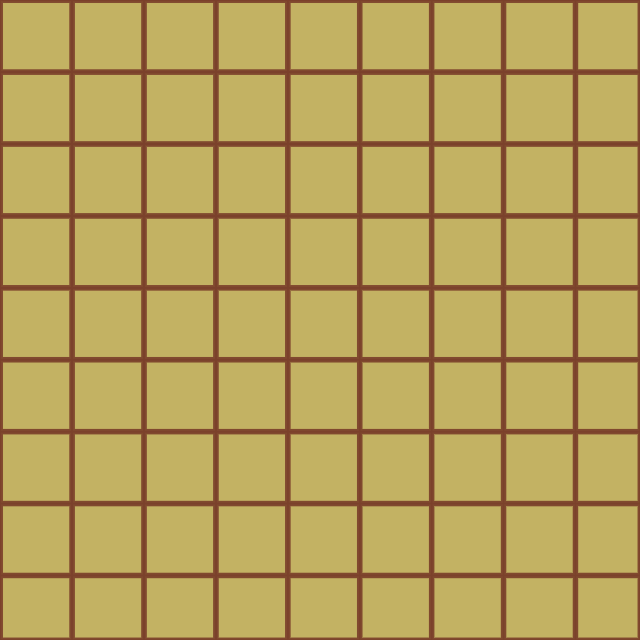
Reproduce this pattern procedurally as a WebGL 2 fragment shader.

```glsl
#version 300 es
precision highp float;
// Square grid of thin russet lines on a plain straw-coloured ground.

uniform vec2 u_resolution;
out vec4 fragColor;

const vec3 STRAW = vec3(0.765, 0.698, 0.388);
const vec3 RUSSET = vec3(0.502, 0.286, 0.182);
const vec3 DARK_RUSSET = vec3(0.482, 0.254, 0.170);

const float REPEATS = 8.9;          // cells across and down
const float LINE_WIDTH = 0.0087;
const float CORE_WIDTH = 0.0030;    // slightly darker middle of each line
const float GRID_OFFSET = 0.0003;
const float END_LINE = 1.0005;      // closing line that cuts the last cell

// Distance from each coordinate to the nearest repeated line.
vec2 lineDistance(vec2 p, float period, float offset) {
    return abs(mod(p - offset + 0.5 * period, period) - 0.5 * period);
}

// Smooth coverage of a band of the given width around distance zero.
float band(float dist, float width, float blur) {
    return 1.0 - smoothstep(-blur, blur, dist - 0.5 * width);
}

void main() {
    // Canvas units, with the rows counted from the top edge.
    vec2 p = gl_FragCoord.xy / u_resolution;
    p.y = 1.0 - p.y;
    float pixel = 1.0 / min(u_resolution.x, u_resolution.y);

    // Repeating lines, joined by the closing lines at right and bottom.
    vec2 axisDist = lineDistance(p, 1.0 / REPEATS, GRID_OFFSET);
    axisDist = min(axisDist, abs(p - END_LINE));
    float dist = min(axisDist.x, axisDist.y);

    // Line colour over the ground.
    float core = band(dist, CORE_WIDTH, 0.5 * pixel);
    vec3 lineColor = mix(RUSSET, DARK_RUSSET, core);
    float coverage = band(dist, LINE_WIDTH, 0.6 * pixel);
    fragColor = vec4(mix(STRAW, lineColor, coverage), 1.0);
}
```
